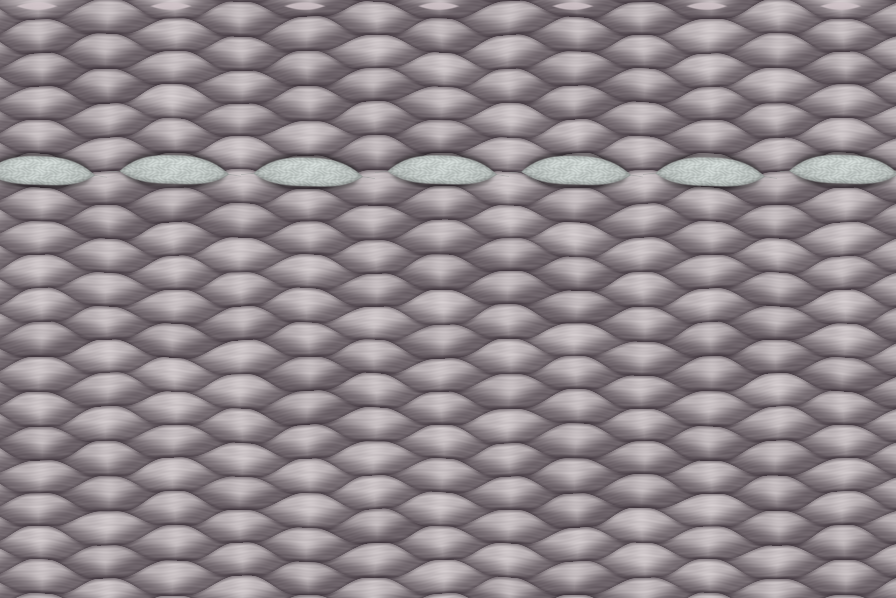
Reproduce this texture procedurally as a Shadertoy shader.

```glsl
float hash(vec2 p) {
    return fract(sin(dot(p, vec2(127.1, 311.7))) * 4375.85);
}

// Fine threads running mostly along x, as layered sines in -1..1
float fibres(vec2 p, float seed) {
    float a = sin(p.y * 41.0 + 1.3 * sin(p.x * 5.0 + seed * 6.0) + seed * 9.0);
    float b = sin(p.y * 67.0 - p.x * 7.0 + 2.0 * sin(p.x * 9.0 + seed * 5.0));
    float c = sin(p.y * 23.0 + p.x * 4.0 + seed * 17.0);
    return (a + b + c) / 3.0;
}

// Speckle of the sewing thread
float glitter(vec2 p) {
    return sin(p.x * 47.0 + 3.0 * sin(p.y * 19.0)) * sin(p.y * 31.0 + 2.0 * sin(p.x * 29.0));
}

// One column of stacked yarn bumps: edge distance, tone, crease depth
vec3 yarnColumn(vec2 p, float column) {
    float x = p.x - column, d = abs(x);
    float y = p.y - 0.5 * mod(column, 2.0);
    float row = floor(y + 0.5);
    float dy = y - row;
    float seed = hash(vec2(column, row));

    // Rounded belly below, narrower shoulder above; neighbours interlock
    float top = 0.5 - 0.5 * smoothstep(0.11, 0.77, d);
    float belly = 0.5 - 0.5 * smoothstep(0.23, 0.89, d);
    float edge = min(top - dy, belly + dy);

    // Light from above, strongest along the ridge of the column
    float facing = 1.05 * dy + 0.4 - 0.92 * d - 0.14 * x + 0.14 * (seed - 0.5);
    float tone = 0.27 + 0.55 * smoothstep(-0.24, 0.42, facing);
    tone += 0.14 * exp(-45.0 * x * x) * smoothstep(-0.45, 0.1, dy);
    tone += 0.06 * fibres(vec2(x, dy + 0.25 * x * x), seed) + 0.1 * (seed - 0.5);

    // Gaps are deepest where bumps stack and tips sink in
    float crease = 1.0 - smoothstep(0.1, 0.45, min(d, abs(1.0 - d)));
    return vec3(edge, tone, crease);
}

void mainImage(out vec4 fragColor, in vec2 fragCoord) {
    vec2 uv = fragCoord / iResolution.y;
    vec2 p = (uv - vec2(0.0674, 0.7148)) / vec2(0.112, 0.0567);
    float pixel = 1.0 / (0.0567 * iResolution.y);

    // Slight unevenness of the weave
    vec2 w = p + vec2(0.03 * sin(p.y * 1.7 + p.x * 2.1),
                      0.035 * sin(p.x * 1.9 + 0.6 * p.y) + 0.025 * sin(p.x * 3.7 - p.y));

    // Blend the two overlapping columns across their shared edge
    float column = floor(w.x);
    vec3 left = yarnColumn(w, column);
    vec3 right = yarnColumn(w, column + 1.0);
    vec3 yarn = mix(left, right, smoothstep(-pixel, pixel, right.x - left.x));
    yarn.x = max(left.x, right.x);

    // Dark creases between bumps
    float shade = 1.0 - smoothstep(0.0, 0.12, yarn.x);
    float tone = yarn.y * (1.0 - 0.2 * shade) - (0.07 + 0.2 * yarn.z) * shade;
    vec3 color = mix(vec3(0.30, 0.26, 0.29), vec3(0.81, 0.78, 0.79), tone);

    // Row of pale stitches over every second column
    float stitchIndex = floor(p.x * 0.5 + 0.5);
    vec2 s = vec2(p.x - 2.0 * stitchIndex, p.y);
    s.y -= 0.04 * sin(stitchIndex * 2.3) - 0.06 * s.x;
    float reach = min(abs(s.x) / 0.82, 1.0);
    float stitch = 0.42 * (1.0 - reach * reach * reach) - abs(s.y + 0.14 * s.x * s.x);
    color *= 1.0 - 0.35 * smoothstep(-0.2, 0.0, stitch) * (1.0 - smoothstep(0.8, 1.0, reach));
    vec3 thread = vec3(0.77, 0.80, 0.79) + 0.06 * glitter(s) + 0.08 * s.y;
    thread *= mix(0.85, 1.0, smoothstep(0.0, 0.15, stitch)) * (1.0 - 0.12 * reach * reach);
    color = mix(color, thread, smoothstep(-pixel, pixel, stitch));

    // Slivers of a second seam along the top
    vec2 t = vec2(s.x + 0.05, p.y - 4.85);
    float sliver = 0.11 * (1.0 - pow(abs(t.x) / 0.3, 2.0)) - abs(t.y);
    color = mix(color, vec3(0.82, 0.77, 0.79), 0.85 * smoothstep(-pixel, pixel, sliver));

    fragColor = vec4(color, 1.0);
}
```
